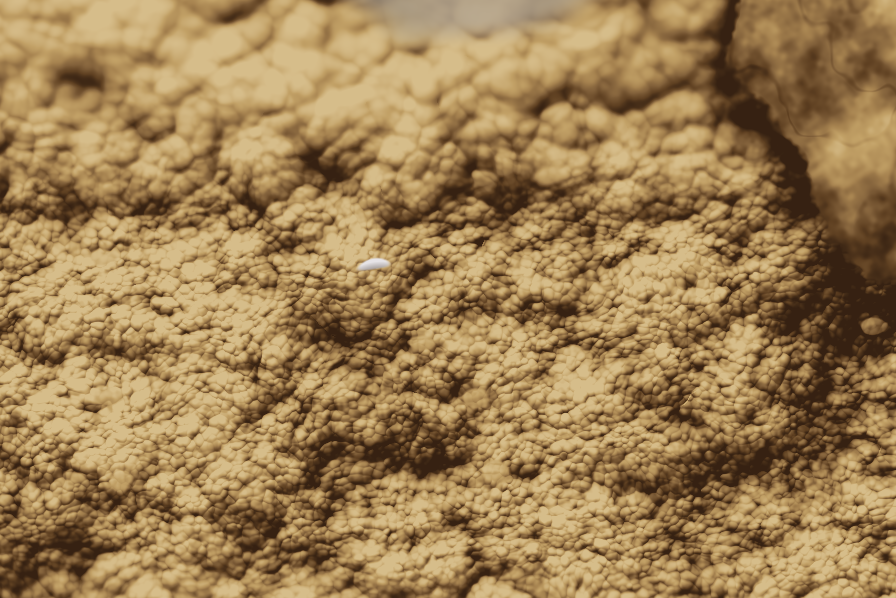
Give the GLSL for this texture, as a WebGL 1 fragment shader.

```glsl
precision highp float;
// Crumbly ochre soil in shallow focus, with a large clod at the upper right.
uniform vec2 u_resolution;

const int LAYERS = 5;
const vec2 LIGHT = vec2(-0.33, 0.94);
const mat2 TURN = mat2(0.8, 0.6, -0.6, 0.8);

vec3 hash3(vec2 p) {
  vec3 q = fract(p.xyx * vec3(0.1031, 0.1030, 0.0973));
  q += dot(q, q.yxz + 33.33);
  return fract((q.xxy + q.yzz) * q.zyx);
}

float noise(vec2 p) {
  vec2 i = floor(p), f = fract(p);
  f = f * f * (3.0 - 2.0 * f);
  float low = mix(hash3(i).x, hash3(i + vec2(1.0, 0.0)).x, f.x);
  float high = mix(hash3(i + vec2(0.0, 1.0)).x, hash3(i + 1.0).x, f.x);
  return mix(low, high, f.y);
}

// Turned octaves of noise, centred on zero.
float roughness(vec2 p) {
  float sum = 0.0, weight = 1.0;
  for (int i = 0; i < 4; i++) {
    sum += weight * (noise(p) - 0.5);
    p = TURN * p * 2.1 + 19.3;
    weight *= 0.65;
  }
  return sum;
}

vec2 warp(vec2 p, float freq, float amount) {
  return p + amount * (vec2(noise(p * freq), noise(p * freq + 57.3)) - 0.5);
}

// Packed rounded crumbs; a low sharpness melts their seams.
float crumbs(vec2 p, float sharpness) {
  vec2 cell = floor(p), f = fract(p);
  float sum = 0.0;
  for (int y = -1; y <= 1; y++) {
    for (int x = -1; x <= 1; x++) {
      vec2 o = vec2(float(x), float(y));
      vec3 rnd = hash3(cell + o);
      vec2 d = o + rnd.xy - f;
      float dome = 1.0 - dot(d, d) / mix(0.25, 0.6, rnd.z) + 0.5 * rnd.z;
      sum += exp(sharpness * dome);
    }
  }
  return log(sum) / sharpness;
}

// x: height of the ground, y: openness (negative in crevices).
vec2 soil(vec2 p, float blur) {
  vec2 result = vec2(0.0);
  float freq = 4.2;
  for (int i = 0; i < LAYERS; i++) {
    float detail = exp(-blur * blur * freq * freq);
    float sharpness = 2.2 + 6.0 * detail * detail;
    float weight = 0.4 * detail;
    float v = crumbs(p * freq + 11.7 * float(i), sharpness);
    result += weight * vec2(v / freq, v - 0.9 - 0.6 / sharpness);
    p = TURN * p;
    freq *= 2.1;
  }
  return result;
}

// Approximate distance to an ellipse.
float ellipse(vec2 p, vec2 center, vec2 radius) {
  return (length((p - center) / radius) - 1.0) * min(radius.x, radius.y);
}

float clod(vec2 p) {
  float body = ellipse(p, vec2(1.5, 0.80), vec2(0.17, 0.27));
  float shoulder = ellipse(p, vec2(1.33, 0.94), vec2(0.11, 0.15));
  float blend = max(0.05 - abs(body - shoulder), 0.0);
  return min(body, shoulder) - blend * blend * 5.0 + 0.02 * roughness(p * 14.0);
}

// Clod tone: rough lumps, a few thin cracks and a dim rim.
float clodTone(vec2 p, float dist) {
  float lumps = 1.7 * roughness(TURN * p * 10.0);
  float crack = 1.0 - smoothstep(0.0, 0.05, abs(noise(warp(p, 30.0, 0.03) * 11.0) - 0.5));
  return lumps - 0.3 * crack - 0.15 - 0.9 * smoothstep(-0.07, 0.0, dist);
}

// Scattered smooth pebbles: x is coverage, y is a shading tone.
vec2 pebbles(vec2 p, float blur) {
  vec2 cell = floor(p * 8.0);
  vec3 rnd = hash3(cell + 71.0);
  vec2 center = (cell + 0.3 + 0.4 * rnd.xy) / 8.0;
  float size = mix(0.010, 0.020, rnd.y);
  float d = ellipse(warp(p, 35.0, 0.012), center, vec2(1.3, 0.9) * size);
  float cover = 1.0 - smoothstep(-0.003 - blur, 0.001 + blur, d);
  return vec2(cover * step(0.8, rnd.z), dot(p - center, LIGHT) / size);
}

float ramp(float from, float to, float t) {
  return clamp((t - from) / (to - from), 0.0, 1.0);
}

vec3 earth(float t) {
  vec3 c = mix(vec3(0.21, 0.13, 0.07), vec3(0.37, 0.25, 0.13), ramp(0.025, 0.115, t));
  c = mix(c, vec3(0.51, 0.38, 0.23), ramp(0.115, 0.27, t));
  c = mix(c, vec3(0.65, 0.51, 0.31), ramp(0.27, 0.49, t));
  c = mix(c, vec3(0.76, 0.63, 0.40), ramp(0.49, 0.74, t));
  return mix(c, vec3(0.84, 0.74, 0.54), ramp(0.74, 0.92, t));
}

void main() {
  vec2 p = gl_FragCoord.xy / u_resolution.y;
  float blur = 0.0015 + 0.026 * smoothstep(0.5, 1.0, p.y)
             + 0.010 * smoothstep(0.2, 0.0, p.y + 0.08 * p.x);

  // Relief lit from above, darkened in crevices.
  vec2 ground = warp(p * vec2(1.0, 1.08), 11.0, 0.020);
  ground = warp(ground, 85.0, 0.0045 * exp(-blur * 60.0));
  float reach = 0.0015 + 0.6 * blur;
  vec2 relief = soil(ground, blur);
  float slope = (relief.x - soil(ground + LIGHT * reach, blur).x) / reach;
  float grit = (noise(TURN * p * 140.0) - 0.5) * exp(-blur * 120.0);
  float tone = 0.62 + 0.72 * slope / sqrt(1.0 + 0.25 * slope * slope)
             + 1.6 * relief.y + 1.1 * grit + 0.9 * (noise(p * 3.5) - 0.5);

  // Pebbles lie on the soil, the clod shades it and covers it.
  vec2 stones = pebbles(p, 0.4 * blur);
  tone = mix(tone, 0.9 + 0.7 * stones.y + 0.6 * grit, 0.7 * stones.x);
  tone -= 1.8 * exp(-max(clod(p + vec2(0.015, 0.03)), 0.0) / 0.03);
  float clodDist = clod(p);
  tone = mix(tone, clodTone(p, clodDist), smoothstep(0.009, -0.009, clodDist));
  vec3 color = earth(1.0 / (1.0 + exp(-1.7 * tone)));

  // Pale hazy gap behind the far ridge.
  float ridge = 0.93 + 1.6 * (p.x - 0.78) * (p.x - 0.78) + 0.05 * (noise(p * 9.0) - 0.5);
  vec3 haze = mix(vec3(0.58, 0.53, 0.46), vec3(0.74, 0.68, 0.59), noise(p * 12.0));
  color = mix(color, haze, 0.85 * smoothstep(-0.03, 0.04, p.y - ridge));

  // One small white chip near the centre.
  vec2 chip = p - vec2(0.625, 0.559);
  chip.y += 6.0 * chip.x * chip.x - 0.15 * chip.x;
  float chipDist = ellipse(chip, vec2(0.0), vec2(0.026, 0.009));
  vec3 chipColor = mix(vec3(0.62, 0.59, 0.58), vec3(0.90, 0.89, 0.90), ramp(-0.01, 0.003, chip.y));
  color = mix(color, chipColor, smoothstep(0.002, -0.002, chipDist));

  gl_FragColor = vec4(color, 1.0);
}
```
